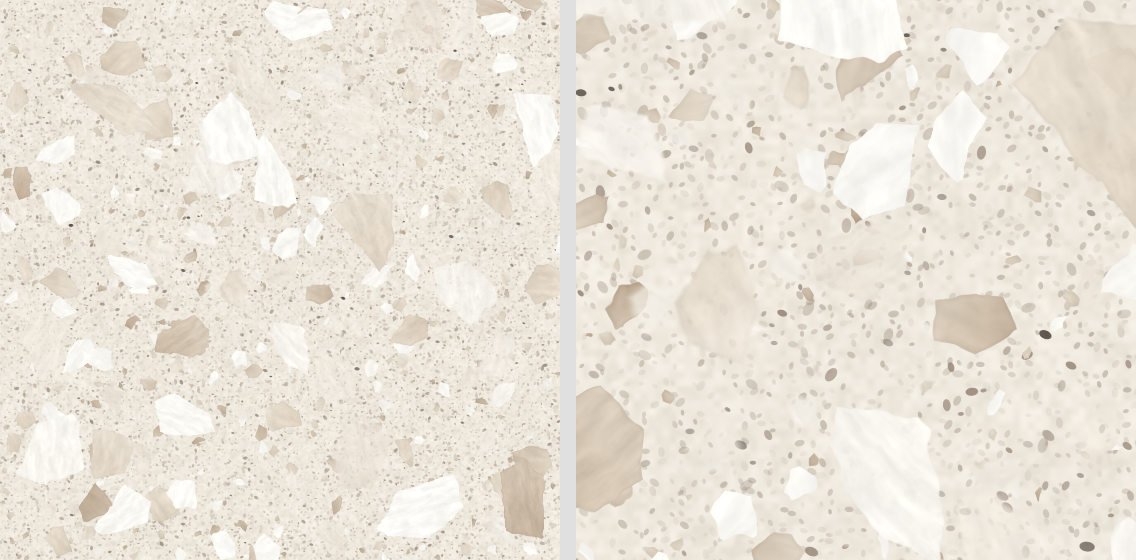
Left: the whole. Right: its middle third, enlarged.
A WebGL 1 fragment shader for this texture:

```glsl
precision highp float;

// Cream terrazzo: a grainy matrix with fine brown specks, covered by layers of
// angular stone chips. Each chip is a random polygon (six half planes) in a
// jittered cell, tinted from white to tan and streaked with stretched noise.

uniform vec2 u_resolution;

#define MATRIX vec3(0.937, 0.914, 0.873)
#define WHITE  vec3(0.990, 0.985, 0.968)
#define CREAM  vec3(0.945, 0.923, 0.882)
#define SAND   vec3(0.885, 0.840, 0.775)
#define TAN    vec3(0.775, 0.705, 0.620)
#define SPECK  vec3(0.610, 0.550, 0.490)
#define GRAIN_CONTRAST 0.085
#define STREAK_CONTRAST 0.10
#define EDGE_ROUGHNESS 0.005
#define CHIP_STRETCH 1.75

const float TAU = 6.2831853;

vec2 hash2(vec2 p) {
    vec3 h = fract(p.xyx * vec3(0.1031, 0.1030, 0.0973));
    h += dot(h, h.yzx + 33.33);
    return fract((h.xx + h.yz) * h.zy);
}

float noise(vec2 p) {
    vec2 i = floor(p), f = fract(p);
    f = f * f * (3.0 - 2.0 * f);
    float low = mix(hash2(i).x, hash2(i + vec2(1.0, 0.0)).x, f.x);
    float high = mix(hash2(i + vec2(0.0, 1.0)).x, hash2(i + 1.0).x, f.x);
    return mix(low, high, f.y);
}

float fbm(vec2 p) {
    return 0.55 * noise(p) + 0.3 * noise(p * 2.1 + 7.3) + 0.15 * noise(p * 4.3 + 3.1);
}

vec2 rotate(vec2 p, float angle) {
    float c = cos(angle), s = sin(angle);
    return vec2(c * p.x + s * p.y, c * p.y - s * p.x);
}

float coverage(float d, float softness) {
    return 1.0 - smoothstep(-softness, softness, d);
}

// Signed distance to a rounded random polygon of about the given radius.
float polygon(vec2 q, float radius, vec2 id) {
    float d = length(q) - 1.3 * radius;
    for (int k = 0; k < 6; k++) {
        vec2 h = hash2(id + float(k) * 17.0 + 5.0);
        float angle = (float(k) + 0.8 * h.x) * TAU / 6.0;
        d = max(d, dot(q, vec2(cos(angle), sin(angle))) - radius * mix(0.45, 1.0, h.y));
    }
    return d;
}

vec3 chipTint(float tone) {
    vec3 tint = mix(WHITE, CREAM, smoothstep(0.15, 0.45, tone));
    tint = mix(tint, SAND, smoothstep(0.45, 0.85, tone));
    return mix(tint, TAN, smoothstep(0.84, 1.0, tone));
}

// Small elliptical specks, mostly faint, a few nearly black.
vec3 addSpecks(vec3 color, vec2 p, float cells, float density, vec2 sizes, vec2 opacity) {
    vec2 g = p * cells;
    float softness = 0.7 * cells / u_resolution.y;
    for (int y = -1; y <= 1; y++)
    for (int x = -1; x <= 1; x++) {
        vec2 id = floor(g) + vec2(float(x), float(y));
        vec2 a = hash2(id + cells), b = hash2(id + cells + 131.0);
        if (a.x > density) continue;
        vec2 q = rotate(g - id - mix(vec2(0.2), vec2(0.8), hash2(id + 57.0)), b.x * TAU);
        float d = length(q * vec2(0.8, 1.25)) - mix(sizes.x, sizes.y, a.y * a.y);
        vec3 tint = SPECK * (1.0 - 0.45 * step(0.93, b.x));
        color = mix(color, tint, coverage(d, softness) * mix(opacity.x, opacity.y, b.y * b.y));
    }
    return color;
}

// Angular chips; a higher warmth gives more sand and tan ones.
vec3 addChips(vec3 color, vec2 p, float cells, float density, vec2 sizes, float warmth) {
    vec2 g = p * cells;
    for (int y = -1; y <= 1; y++)
    for (int x = -1; x <= 1; x++) {
        vec2 id = floor(g) + vec2(float(x), float(y));
        vec2 key = id + cells * 3.0;
        vec2 a = hash2(key), b = hash2(key + 91.0), c = hash2(key + 211.0);
        if (a.x > density) continue;
        float radius = mix(sizes.x, sizes.y, a.y);
        vec2 q = rotate(g - id - mix(vec2(0.15), vec2(0.85), c), b.x * TAU);
        q *= vec2(1.0, mix(1.0, CHIP_STRETCH, c.y));
        if (length(q) > 1.5 * radius) continue;

        float d = polygon(q, radius, key);
        float tone = pow(b.y, 1.0 / warmth);
        float streaks = fbm(q / cells * vec2(30.0, 100.0) + key) - 0.5;
        float mottle = fbm(p * 90.0 + key) - 0.5;
        vec3 tint = chipTint(tone) + STREAK_CONTRAST * (streaks + 0.5 * mottle);
        tint -= tone * tone * vec3(0.045, 0.055, 0.065) * q.x / radius;
        tint -= 0.035 * tone * (1.0 - smoothstep(0.0, 0.0035 * cells, abs(d)));

        // Pale chips sink softly into the matrix, white and tan ones stay crisp.
        float pale = smoothstep(0.2, 0.4, tone) * (1.0 - smoothstep(0.6, 0.8, tone));
        float softness = cells * (0.8 / u_resolution.y + 0.003 * pale);
        color = mix(color, tint, coverage(d, softness) * mix(0.96, 0.7, pale));
    }
    return color;
}

void main() {
    vec2 p = gl_FragCoord.xy / u_resolution.y;

    // Matrix with fine grain and specks
    float grain = 0.6 * noise(p * 230.0) + 0.4 * noise(p * 95.0 + 40.0) - 0.5;
    vec3 color = MATRIX + GRAIN_CONTRAST * grain * vec3(0.9, 1.0, 1.1);
    color += 0.02 * (fbm(p * 14.0) - 0.5);
    color = addSpecks(color, p, 170.0, 0.42, vec2(0.22, 0.45), vec2(0.08, 0.50));
    color = addSpecks(color, p, 84.0, 0.32, vec2(0.12, 0.31), vec2(0.25, 0.95));

    // Chips from small to large, with roughened outlines
    vec2 wobble = vec2(fbm(p * 45.0), fbm(p * 45.0 + 60.0)) - 0.5;
    vec2 rough = p + EDGE_ROUGHNESS * wobble * 2.0;
    color = addChips(color, rough, 52.0, 0.30, vec2(0.14, 0.38), 2.2);
    color = addChips(color, rough, 27.0, 0.42, vec2(0.18, 0.48), 1.3);
    color = addChips(color, rough, 13.0, 0.55, vec2(0.25, 0.55), 1.0);
    color = addChips(color, rough, 7.0, 0.50, vec2(0.32, 0.60), 0.9);

    gl_FragColor = vec4(clamp(color, 0.0, 1.0), 1.0);
}
```
